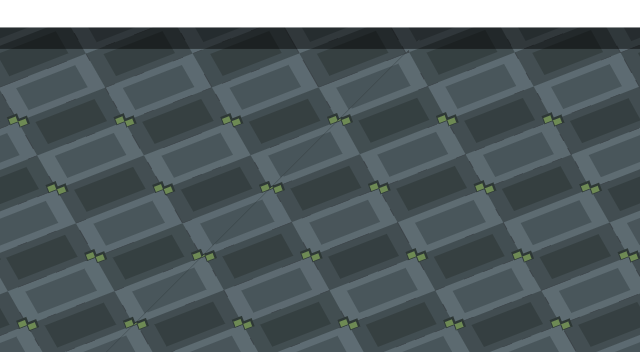
Give the GLSL for this pattern, as a Shadertoy shader.

```glsl
float hash(vec2 p) {
    vec3 q = fract(vec3(p.xyx) * 0.1031);
    q += dot(q, q.yzx + 33.33);
    return fract((q.x + q.y) * q.z);
}

float box(vec2 p, vec2 halfSize) {
    vec2 d = abs(p) - halfSize;
    return length(max(d, 0.0)) + min(max(d.x, d.y), 0.0);
}

float fill(float d, float px) {
    return clamp(0.5 - d / px, 0.0, 1.0);
}

void mainImage(out vec4 fragColor, in vec2 fragCoord) {
    float px = 1.0 / iResolution.y;
    vec2 p = fragCoord * px;

    // The sheet slips slightly on the right of a diagonal seam
    float seam = p.x - p.y - 0.302;
    float slip = step(0.0, seam) * max(0.0, 1.0 - seam / 0.95);
    vec2 q = p - vec2(0.009, 0.003) * slip;

    // Skewed panel grid
    mat2 basis = mat2(0.2482, 0.0967, 0.0549, -0.0963);
    vec2 origin = vec2(0.0508, 0.6545);
    vec2 grid = inverse(basis) * (q - origin);
    vec2 id = floor(grid);
    vec2 f = fract(grid);
    vec2 edge = min(f, 1.0 - f) * vec2(0.264, 0.110);

    // Alternating light and dark framed panels
    float parity = mod(id.x + id.y, 2.0) * 2.0 - 1.0;
    vec2 cover = clamp(2.0 * edge / px, 0.0, 1.0);
    float light = 0.5 + 0.5 * parity * cover.x * cover.y;
    vec3 frame = mix(vec3(0.26, 0.305, 0.32), vec3(0.365, 0.42, 0.445), light);
    vec3 inset = mix(vec3(0.21, 0.25, 0.255), vec3(0.285, 0.335, 0.355), light);
    float insetEdge = max(0.0428 - edge.x, 0.0193 - edge.y);
    vec3 col = mix(frame, inset, fill(insetEdge, px));
    col *= 0.99 + 0.02 * hash(id + 50.0);

    // Broken dark joints
    vec2 joint = round(grid);
    float wearX = step(0.62, hash(vec2(joint.x, floor(grid.y * 5.0)) + 80.0));
    float wearY = step(0.7, hash(vec2(floor(grid.x * 9.0), joint.y) + 120.0));
    float crack = max(wearX * fill(edge.x - 0.0013, px), wearY * fill(edge.y - 0.0008, px));
    col = mix(col, vec3(0.19, 0.20, 0.22), 0.6 * crack);

    // Paired green clips on every other corner
    vec2 corner = origin + basis * joint;
    if (mod(joint.x + joint.y, 2.0) < 0.5 && corner.y < 0.8) {
        mat2 turn = mat2(0.932, -0.363, 0.363, 0.932);
        vec2 r = q - corner;
        for (int i = 0; i < 2; i++) {
            vec2 c = i == 0 ? vec2(-0.0135, 0.0035) : vec2(0.0145, -0.0028);
            float pad = box(turn * (r - c - vec2(0.001, 0.003)), vec2(0.0155, 0.0122));
            col = mix(col, vec3(0.18, 0.22, 0.21), fill(pad, px));
        }
        for (int i = 0; i < 2; i++) {
            vec2 c = i == 0 ? vec2(-0.0135, 0.0035) : vec2(0.0145, -0.0028);
            float clip = box(turn * (r - c), vec2(0.0108, 0.0078));
            col = mix(col, vec3(0.43, 0.54, 0.33), fill(clip, px));
        }
    }

    // Hairline seam
    float hairline = fill(abs(seam) * 0.707 - 0.0007, px) * step(p.y, 0.85);
    col = mix(col, vec3(0.17, 0.20, 0.21), 0.5 * hairline);

    // Shaded strip below a white margin
    col *= mix(1.0, 0.52, fill(0.861 - p.y, px));
    col = mix(col, vec3(1.0), fill(0.922 - p.y, px));
    fragColor = vec4(col, 1.0);
}
```
